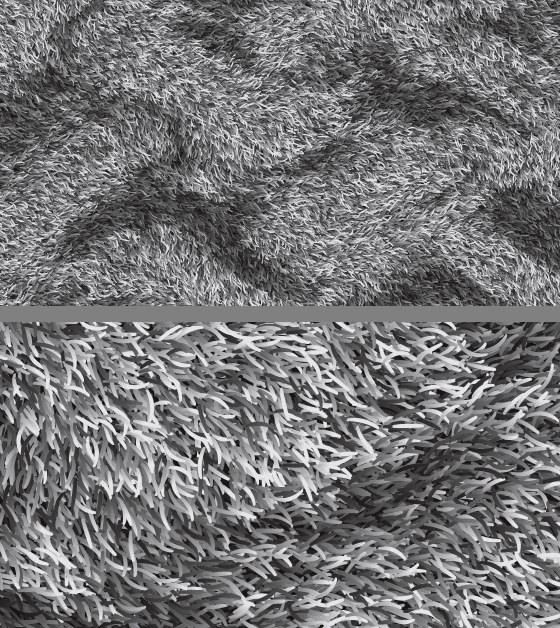
Top: the whole. Bottom: its middle third, enlarged.
A Shadertoy shader for this texture:

```glsl
vec3 hash3(vec3 p) {
    p = fract(p * vec3(0.1031, 0.1030, 0.0973));
    p += dot(p, p.yxz + 33.33);
    return fract((p.xxy + p.yxx) * p.zyx);
}

// Warped, layered sines: broad tufts of light and dark pile
float tufts(vec2 p) {
    float sum = 0.0, amplitude = 0.5;
    p = p * vec2(5.0, 8.0) + vec2(1.3, 4.1);
    for (int i = 0; i < 4; i++) {
        p += 0.7 * sin(p.yx * 1.3 + float(i));
        sum += amplitude * sin(p.x) * cos(p.y);
        p = mat2(0.8, 0.6, -0.6, 0.8) * p * 1.9 + 2.7;
        amplitude *= 0.7;
    }
    return sum;
}

// Direction in which the pile leans
float leanAngle(vec2 p) {
    p += 0.12 * sin(p.yx * 7.0 + vec2(0.5, 2.0));
    return -0.5 + 0.5 * sin(p.x * 5.0 + p.y * 4.0)
                + 0.45 * sin(p.y * 13.0 - p.x * 6.0 + 1.0);
}

void mainImage(out vec4 fragColor, in vec2 fragCoord) {
    const int LAYERS = 10;
    const float CELL = 0.02;
    float pixel = 1.0 / iResolution.y;
    vec2 p = fragCoord * pixel;
    float tone = 0.09;

    // Strands are laid from the dark roots up to the bright surface
    for (int layer = 0; layer < LAYERS; layer++) {
        float height = float(layer) / float(LAYERS - 1);
        vec2 shift = float(layer) * vec2(0.37, 0.71);
        vec2 home = floor(p / CELL + shift);

        for (int k = 0; k < 9; k++) {
            vec2 cell = home + vec2(k % 3 - 1, k / 3 - 1);
            vec3 place = hash3(vec3(cell, float(layer)) + 11.0);
            vec3 look = hash3(vec3(cell, float(layer)) + 57.0);
            vec2 root = (cell + place.xy - shift) * CELL;

            // Local frame: x runs along the bent strand
            float angle = leanAngle(root) + (place.z - 0.5) * 1.5;
            float c = cos(angle), s = sin(angle);
            vec2 q = mat2(c, -s, s, c) * (p - root);
            q.y += (look.z - 0.5) * 45.0 * q.x * q.x;

            float halfLength = mix(0.009, 0.017, look.y);
            float along = clamp(q.x / halfLength, -1.0, 1.0);
            float dist = length(vec2(q.x - along * halfLength, q.y));
            float halfWidth = 0.0023 - 0.0006 * along * along;
            float cover = clamp((halfWidth - dist) / pixel + 0.5, 0.0, 1.0);

            if (cover > 0.0) {
                float shade = mix(0.55, 1.12, smoothstep(-0.55, 0.25, tufts(root)));
                float strand = mix(0.2, 1.06, look.x) * shade;
                strand *= mix(0.5, 1.0, height) * mix(0.72, 1.1, 0.5 + 0.5 * along);
                tone = mix(tone, min(strand, 0.9), cover);
            }
        }
    }

    // Neutral grey, faintly warm in the shadows and cool in the lights
    vec3 tint = mix(vec3(1.03, 0.99, 0.98), vec3(0.998, 0.996, 1.008), smoothstep(0.1, 0.4, tone));
    fragColor = vec4(tone * tint, 1.0);
}
```
